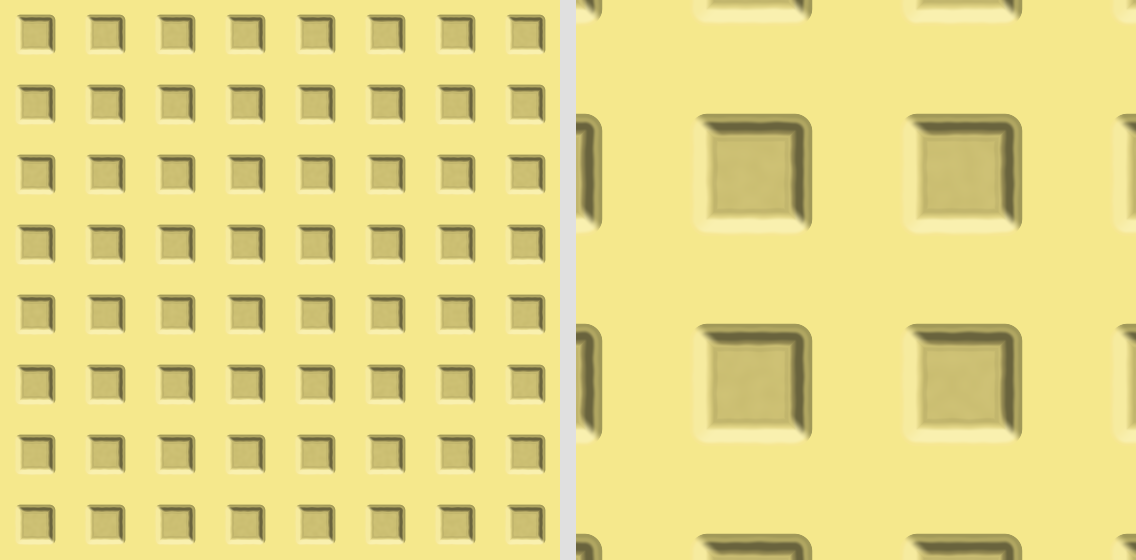
Left: the whole. Right: its middle third, enlarged.
Write a Shadertoy shader that draws this pattern.

```glsl
// Yellow sheet with an eight by eight grid of bevelled square pits lit from the lower left.

vec2 gradientAt(vec2 cell, float period) {
    cell = mod(cell, period);
    float h = fract(sin(dot(cell, vec2(127.1, 311.7))) * 4375.85);
    return vec2(cos(6.2832 * h), sin(6.2832 * h));
}

// Gradient noise that wraps after a whole number of cells
float wrappedNoise(vec2 p, float period) {
    vec2 i = floor(p), f = fract(p);
    vec2 u = f * f * f * (f * (f * 6.0 - 15.0) + 10.0);
    vec2 e = vec2(1.0, 0.0);
    float a = dot(gradientAt(i, period), f);
    float b = dot(gradientAt(i + e.xy, period), f - e.xy);
    float c = dot(gradientAt(i + e.yx, period), f - e.yx);
    float d = dot(gradientAt(i + e.xx, period), f - e.xx);
    return mix(mix(a, b, u.x), mix(c, d, u.x), u.y);
}

float roundedBox(vec2 p, float halfSize, float radius) {
    vec2 q = abs(p) - halfSize + radius;
    return length(max(q, 0.0)) + min(max(q.x, q.y), 0.0) - radius;
}

// Wall facing away from the light: olive rim, soft ledge, deep shadow
vec3 shadedWall(float depth) {
    vec3 col = vec3(0.63, 0.60, 0.35);
    col = mix(col, vec3(0.69, 0.65, 0.38), smoothstep(0.010, 0.026, depth));
    col = mix(col, vec3(0.41, 0.39, 0.24), smoothstep(0.030, 0.052, depth));
    return mix(col, vec3(0.56, 0.52, 0.31), smoothstep(0.070, 0.092, depth));
}

// Wall facing the light, brightest along the bottom
vec3 litWall(float depth, float bottom) {
    vec3 glow = mix(vec3(0.966, 0.920, 0.625), vec3(0.975, 0.940, 0.685), bottom);
    vec3 col = mix(vec3(0.965, 0.905, 0.57), glow, smoothstep(0.005, 0.028, depth));
    return mix(col, vec3(0.89, 0.84, 0.53), smoothstep(0.072, 0.094, depth));
}

void mainImage(out vec4 fragColor, in vec2 fragCoord) {
    vec2 uv = fragCoord / iResolution.xy;
    vec2 p = fract(uv * 8.0) - 0.5;
    float pixel = 8.0 / iResolution.y;
    float grain = wrappedNoise(uv * 96.0, 96.0);

    // Slight unevenness in the pressed edges
    float depth = -roundedBox(p, 0.292, 0.085);
    float worn = depth + 0.006 * grain;

    // Bevel, split along the diagonal between lit and shaded sides
    float shade = smoothstep(-0.015, 0.065, p.x + p.y);
    float bottom = smoothstep(-0.04, 0.06, p.x - p.y);
    vec3 wall = mix(litWall(worn, bottom), shadedWall(worn), shade);

    // Flat floor with a faint inner crease
    vec3 ground = vec3(0.80, 0.75, 0.45) + 0.018 * grain;
    ground *= 1.0 - 0.05 * (1.0 - smoothstep(0.004, 0.016, abs(worn - 0.122)));
    vec3 pit = mix(wall, ground, smoothstep(0.088, 0.112, worn));

    vec3 col = mix(vec3(0.96, 0.91, 0.55), pit, smoothstep(-0.5 * pixel, 0.5 * pixel, depth));
    fragColor = vec4(col, 1.0);
}
```
